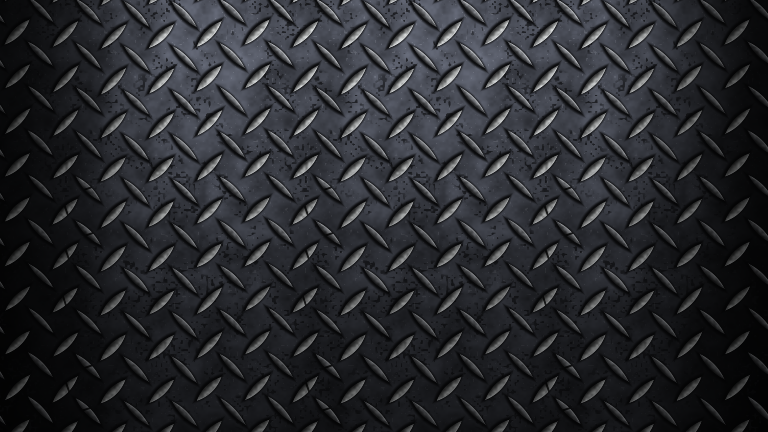
Write a WebGL 1 fragment shader that draws this texture.

```glsl
precision highp float;
// Dark steel tread plate: alternating slanted lens studs, worn and lit from the top.

uniform vec2 u_resolution;

// Lengths are fractions of the canvas height.
const vec2 PITCH = vec2(0.1111, 0.1028);      // one repeat of the stud pair
const vec2 RISING_PHASE = vec2(0.365, 0.95);  // stud centres, in repeats
const vec2 FALLING_PHASE = vec2(0.845, 0.46);
const vec2 RISING_SIZE = vec2(0.0405, 0.0088);  // half length, half width
const vec2 FALLING_SIZE = vec2(0.0405, 0.0068);
const float STUD_ANGLE = 0.785;
const float SHEET_COLUMNS = 5.0;              // wear recurs after this many columns
const float WORN_COLUMN = 1.0;
const float SHADOW_REACH = 0.0085;
const vec3 PLATE = vec3(0.325, 0.340, 0.385);
const vec3 RISING_FACE = vec3(0.80, 0.81, 0.81);
const vec3 FALLING_FACE = vec3(0.54, 0.55, 0.57);
const vec3 RIM = vec3(0.92, 0.93, 0.94);
const vec3 GRIME = vec3(0.030, 0.031, 0.036);

float hash(vec2 p) {
  vec3 q = fract(p.xyx * vec3(0.1031, 0.1030, 0.0973));
  q += dot(q, q.yzx + 33.33);
  return fract((q.x + q.y) * q.z);
}

// Value noise over repeats, wrapping with the sheet.
float noise(vec2 repeats, float freq) {
  vec2 p = repeats * freq;
  vec2 i = floor(p);
  vec2 f = fract(p);
  f = f * f * (3.0 - 2.0 * f);
  float wrap = SHEET_COLUMNS * freq;
  float x0 = mod(i.x, wrap);
  float x1 = mod(i.x + 1.0, wrap);
  float low = mix(hash(vec2(x0, i.y)), hash(vec2(x1, i.y)), f.x);
  float high = mix(hash(vec2(x0, i.y + 1.0)), hash(vec2(x1, i.y + 1.0)), f.x);
  return mix(low, high, f.y);
}

float fbm(vec2 repeats) {
  float sum = 0.0;
  float amp = 0.4;
  float freq = 2.0;
  for (int i = 0; i < 4; i++) {
    sum += amp * noise(repeats + float(i) * 7.0, freq);
    amp *= 0.65;
    freq *= 2.0;
  }
  return sum;
}

// Distance to a lens made by two crossing circles.
float lens(vec2 p, vec2 size) {
  float radius = dot(size, size) / (2.0 * size.y);
  return length(vec2(p.x, abs(p.y) + radius - size.y)) - radius;
}

vec3 addStud(vec3 col, vec2 p, vec2 phase, vec2 size, float slant, vec3 face, float light) {
  // Find the nearest stud; columns sit slightly high or low across the sheet.
  vec2 g = p / PITCH - phase;
  vec2 id = floor(g + 0.5);
  g.y += 0.055 * cos(6.2832 * (id.x - 2.5) / SHEET_COLUMNS);
  id.y = floor(g.y + 0.5);
  vec2 q = (g - id) * PITCH;
  id.x = mod(id.x, SHEET_COLUMNS);
  vec2 key = id + vec2(31.0, 17.0) * (slant + 2.0);
  float h1 = hash(key);
  float h2 = hash(key + 5.3);
  q += (vec2(h1, h2) - 0.5) * 0.002;
  size *= vec2(0.96 + 0.08 * h2, 0.92 + 0.16 * h1);

  // Local frame: x along the stud, y towards the lit right side.
  float angle = STUD_ANGLE + 0.06 * (h2 - 0.5);
  vec2 axis = vec2(slant * cos(angle), sin(angle));
  vec2 local = vec2(dot(q, axis), dot(q, vec2(axis.y, -axis.x)));
  float d = lens(local, size);
  float px = 1.0 / u_resolution.y;

  // Contact shadow, leaning left.
  float shade = 1.0 - smoothstep(0.0, SHADOW_REACH, lens(local + vec2(0.0, 0.0025), size));
  col = mix(col, GRIME * (0.4 + 0.6 * light), 0.92 * shade);

  // Rubbed face with a bright right rim and a dark left bevel.
  float slope = smoothstep(-size.y, 0.5 * size.y, local.y);
  float rub = 0.72 + 0.4 * noise(p / PITCH, 18.0);
  vec3 metal = face * mix(0.28, 1.0, slope) * rub;
  float rim = smoothstep(-0.004, -0.001, d) * smoothstep(0.0, 0.003, local.y);
  metal = mix(metal, RIM, 0.5 * rim);

  // Dark nicks across a few studs of the worn column.
  float worn = step(abs(id.x - WORN_COLUMN), 0.5) * step(0.72, h1);
  float nick = abs(local.x + 0.5 * local.y - 0.02 * (h2 - 0.5));
  metal *= 1.0 - 0.8 * worn * (1.0 - smoothstep(0.001, 0.004, nick));
  metal *= 0.29 + 0.68 * light;
  return mix(col, metal, 1.0 - smoothstep(-0.5 * px, 0.5 * px, d));
}

void main() {
  vec2 uv = gl_FragCoord.xy / u_resolution;
  vec2 p = gl_FragCoord.xy / u_resolution.y;
  vec2 repeats = p / PITCH;

  // Light falls off towards the sides and the bottom.
  float side = 1.0 - smoothstep(0.24, 0.51, abs(uv.x - 0.5));
  float light = mix(0.10, 1.0, side) * mix(0.25, 1.0, smoothstep(-0.1, 1.0, uv.y));

  // Mottled plate, darker and more pitted along the worn column.
  float column = mod(repeats.x, SHEET_COLUMNS) - WORN_COLUMN - 0.6;
  float wear = exp(-column * column * 2.0);
  float pits = smoothstep(0.62, 0.85, noise(repeats, 19.0))
             * smoothstep(0.45 - 0.2 * wear, 0.75, noise(repeats + 3.0, 3.0));
  float flecks = smoothstep(0.86, 0.97, noise(repeats + 11.0, 22.0));
  vec3 col = PLATE * light * (0.50 + 1.0 * fbm(repeats)) * (1.0 - 0.20 * wear);
  col = mix(col, GRIME, 0.65 * pits) + 0.09 * flecks * light;

  col = addStud(col, p, FALLING_PHASE, FALLING_SIZE, -1.0, FALLING_FACE, light);
  col = addStud(col, p, RISING_PHASE, RISING_SIZE, 1.0, RISING_FACE, light);
  gl_FragColor = vec4(col, 1.0);
}
```
